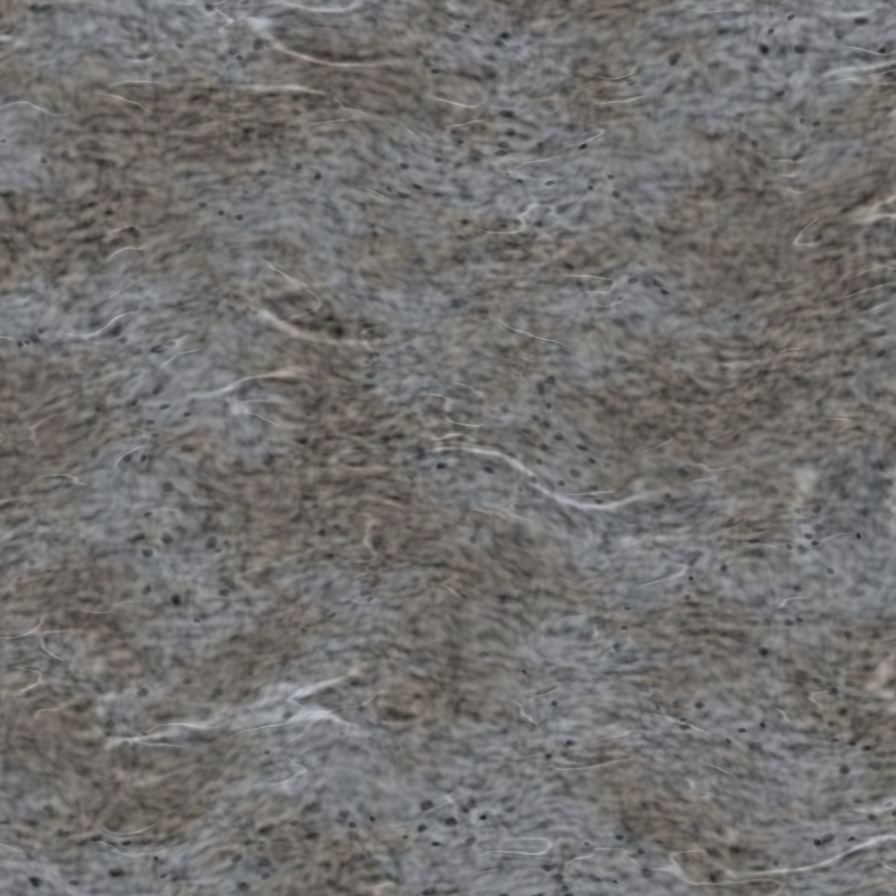
A WebGL 1 fragment shader for this texture:

```glsl
precision highp float;
// Weathered grey stone: fine near-horizontal grain, brown stains, pale creases, dark pits.

#define BASE_TONE 0.492
#define STAIN_DEPTH 0.105
#define GRAIN_CONTRAST 0.19
#define CREASE_LIGHT 0.17
#define PIT_DEPTH 0.21
#define PIT_CELLS vec2(44.0, 62.0)
#define PIT_CHANCE 0.30
#define WARM_TINT vec3(1.045, 0.995, 0.925)
#define COOL_TINT vec3(0.982, 0.998, 1.030)

uniform vec2 u_resolution;

vec2 hash2(vec2 cell) {
  vec3 q = fract(cell.xyx * vec3(0.1031, 0.1030, 0.0973));
  q += dot(q, q.yzx + 33.33);
  return fract((q.xx + q.yz) * q.zy);
}

float cornerSlope(vec2 cell, vec2 offset) {
  float angle = 6.2832 * hash2(cell).x;
  return dot(vec2(cos(angle), sin(angle)), offset);
}

// Gradient noise, roughly -1 to 1
float noise(vec2 p) {
  vec2 i = floor(p), f = fract(p);
  vec2 w = f * f * f * (f * (f * 6.0 - 15.0) + 10.0);
  vec2 e = vec2(1.0, 0.0);
  float low = mix(cornerSlope(i, f), cornerSlope(i + e, f - e), w.x);
  float high = mix(cornerSlope(i + e.yx, f - e.yx), cornerSlope(i + 1.0, f - 1.0), w.x);
  return 1.4 * mix(low, high, w.y);
}

float layeredNoise(vec2 p) {
  float sum = 0.0, amplitude = 0.5;
  for (int octave = 0; octave < 4; octave++) {
    sum += amplitude * noise(p);
    p = p * 2.03 + vec2(17.3, 41.7);
    amplitude *= 0.55;
  }
  return sum;
}

// Layered sines bend the bedding direction
vec2 bend(vec2 p) {
  float lift = 0.016 * sin(7.0 * p.x + 3.0 * p.y + 0.8)
             + 0.008 * sin(17.0 * p.x - 9.0 * p.y)
             + 0.006 * noise(p * vec2(14.0, 17.0) + 5.0);
  return p + vec2(0.008 * noise(p * 15.0 + 31.0), lift);
}

// Streaks, crumbs and specks
float grain(vec2 p) {
  float beds = noise(p * vec2(15.0, 38.0) + 71.0);
  float streaks = noise(p * vec2(42.0, 105.0) + 13.0);
  float crumbs = noise(p * vec2(78.0, 96.0) + 57.0);
  float specks = noise(p * vec2(125.0, 150.0) + 91.0);
  return 0.32 * beds + 0.58 * streaks + 0.48 * crumbs + 0.32 * specks;
}

// Thin lit edge with a shaded underside, present only in places
float crease(vec2 p, vec2 scale, float seed) {
  float level = noise(p * scale + seed) + 0.10 * noise(p * scale * 4.0 + seed);
  float place = smoothstep(0.10, 0.55, noise(p * scale * vec2(0.9, 0.6) + seed + 23.0));
  float lit = 1.0 - smoothstep(0.0, 0.10, abs(level));
  float shade = 1.0 - smoothstep(0.0, 0.12, abs(level + 0.17));
  return place * (lit - 0.45 * shade);
}

// Cellular pits of varied size
float pits(vec2 p) {
  vec2 q = p * PIT_CELLS, home = floor(q);
  float cover = 0.0;
  for (int y = -1; y <= 1; y++) {
    for (int x = -1; x <= 1; x++) {
      vec2 cell = home + vec2(float(x), float(y));
      vec2 trait = hash2(cell + 119.0);
      float radius = mix(0.22, 0.48, trait.y);
      float reach = length(q - cell - hash2(cell));
      float pit = 1.0 - smoothstep(radius * 0.25, radius, reach);
      cover = max(cover, pit * step(trait.x, PIT_CHANCE));
    }
  }
  return cover;
}

void main() {
  vec2 uv = gl_FragCoord.xy / u_resolution.y;
  vec2 p = bend(uv);

  // Broad stains, fading towards the cleaner foot of the slab
  float stainField = layeredNoise(p * vec2(4.0, 6.5) + 8.0);
  stainField -= 0.16 * (1.0 - smoothstep(0.0, 0.28, uv.y));
  float stain = smoothstep(-0.32, 0.36, stainField);

  // Relief, skewed so that pale areas stay smoother than dark ones
  float relief = grain(p);
  relief -= 0.22 * relief * relief;
  float roughness = 0.95 + 0.32 * noise(p * vec2(6.0, 9.0) + 47.0);
  float creases = crease(p, vec2(5.0, 13.0), 3.0) + 0.65 * crease(p, vec2(12.0, 30.0), 37.0);
  float pitting = pits(p + 0.002 * noise(p * 90.0)) * (1.0 - 0.75 * stain);
  pitting *= smoothstep(-0.35, 0.25, noise(p * vec2(7.0, 11.0) + 63.0));

  float tone = BASE_TONE - STAIN_DEPTH * stain + GRAIN_CONTRAST * roughness * relief;
  tone += CREASE_LIGHT * creases - PIT_DEPTH * pitting;
  tone = clamp(tone, 0.14, 0.74);

  // Warm stains, cool clean stone, faint colour mottling
  float warmth = stain + 0.35 * noise(p * vec2(20.0, 28.0) + 83.0) - 0.4 * pitting;
  vec3 stone = tone * mix(COOL_TINT, WARM_TINT, clamp(warmth, 0.0, 1.0));
  stone.g += 0.008 * noise(p * vec2(26.0, 34.0) + 29.0);
  gl_FragColor = vec4(stone, 1.0);
}
```
